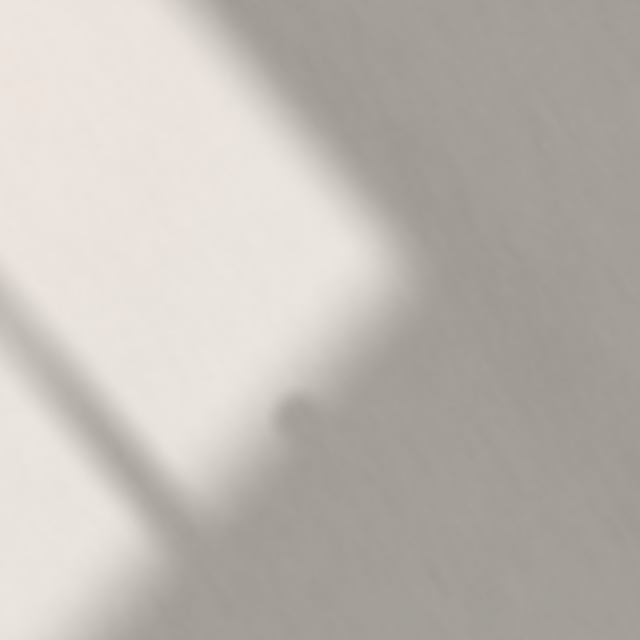
Write a WebGL 2 fragment shader that draws this background.

```glsl
#version 300 es
precision highp float;
// Soft window light falling diagonally across a plaster wall.
// Two lit panes are cut from blurred half-planes, split by a bar shadow;
// layered value noise adds mottling, fine trowel streaks and grain.

uniform vec2 u_resolution;
out vec4 fragColor;

const vec3 LIGHT = vec3(0.916, 0.893, 0.870);
const vec3 SHADE = vec3(0.640, 0.623, 0.598);
const vec3 BLUSH = vec3(0.008, -0.002, -0.003);

// Edge normals, offsets along them, and penumbra widths (lit side, dark side)
const vec2 SIDE_NORMAL = vec2(0.768, 0.640);
const vec2 END_NORMAL = vec2(0.751, -0.662);
const float SIDE_OFFSET = 0.878;
const vec2 SIDE_BLUR = vec2(0.088, 0.050);
const float END_OFFSET = 0.102;
const vec2 END_BLUR = vec2(0.118, 0.080);
const float PENUMBRA_EASE = 1.25;
const float BAR_OFFSET = 0.328;
const float BAR_REACH = 0.074;

// Small rounded shadow on the end edge
const vec2 KNOB_CENTER = vec2(0.467, 0.346);
const float KNOB_LENGTH = 0.06;
const float KNOB_RADIUS = 0.033;
const float KNOB_BLUR = 0.024;

const float MOTTLE_AMOUNT = 0.016;
const float STREAK_AMOUNT = 0.024;
const float GRAIN_AMOUNT = 0.016;

float hash(vec2 p) {
    return fract(sin(dot(p, vec2(127.1, 311.7))) * 43758.5453);
}

float noise(vec2 p) {
    vec2 i = floor(p);
    vec2 f = fract(p);
    f = f * f * (3.0 - 2.0 * f);
    float low = mix(hash(i), hash(i + vec2(1.0, 0.0)), f.x);
    float high = mix(hash(i + vec2(0.0, 1.0)), hash(i + vec2(1.0, 1.0)), f.x);
    return mix(low, high, f.y);
}

// Layered noise centred on zero
float fbm(vec2 p) {
    float sum = 0.0;
    float weight = 0.5;
    for (int i = 0; i < 4; i++) {
        sum += weight * (noise(p) - 0.5);
        p = mat2(1.6, 1.2, -1.2, 1.6) * p + 7.3;
        weight *= 0.5;
    }
    return sum;
}

// 1 inside the half-plane, fading to 0 with a longer tail on the lit side
float penumbra(float d, vec2 blur) {
    return 1.0 - pow(smoothstep(-blur.x, blur.y, d), PENUMBRA_EASE);
}

float capsule(vec2 p, vec2 axis) {
    float t = clamp(dot(p, axis) / dot(axis, axis), 0.0, 1.0);
    return length(p - axis * t);
}

float windowLight(vec2 p) {
    float side = dot(p, SIDE_NORMAL);
    float lit = penumbra(side - SIDE_OFFSET, SIDE_BLUR)
              * penumbra(dot(p, END_NORMAL) - END_OFFSET, END_BLUR);

    // The bar shadow deepens toward the lower end of the panes
    float depth = mix(0.58, 0.86, smoothstep(0.0, 0.22, p.x));
    lit *= 1.0 - depth * (1.0 - smoothstep(0.0, BAR_REACH, abs(side - BAR_OFFSET)));

    float knob = capsule(p - KNOB_CENTER, END_NORMAL * KNOB_LENGTH) - KNOB_RADIUS;
    return lit * smoothstep(-KNOB_BLUR, KNOB_BLUR, knob);
}

float plaster(vec2 p, float lit) {
    // Streak space: x runs across the trowel strokes, y along them
    vec2 stroke = vec2(dot(p, vec2(0.86, 0.51)), dot(p, vec2(0.51, -0.86)));
    stroke.x += 0.02 * fbm(p * 5.0);
    float mottle = MOTTLE_AMOUNT * fbm(p * 5.0 + 3.0);
    float streak = STREAK_AMOUNT * fbm(stroke * vec2(55.0, 15.0));
    float grain = GRAIN_AMOUNT * fbm(p * 75.0);
    return mottle + mix(1.0, 0.5, lit) * streak + mix(1.0, 0.8, lit) * grain;
}

void main() {
    vec2 p = gl_FragCoord.xy / u_resolution;
    float lit = windowLight(p);
    vec3 color = mix(SHADE, LIGHT, lit);

    // Faint warmth at upper left, and a darker band beside the lit side
    color += BLUSH * lit * smoothstep(0.55, 0.0, distance(p, vec2(0.0, 0.85)));
    float besideLight = dot(p, SIDE_NORMAL) - SIDE_OFFSET - 0.07;
    color -= 0.014 * exp(-besideLight * besideLight / 0.012) * (1.0 - lit);

    color += plaster(p, lit);
    fragColor = vec4(color, 1.0);
}
```
